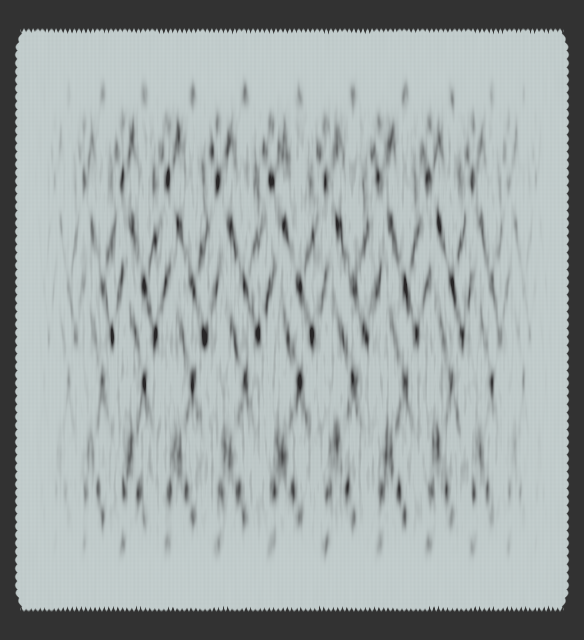
This pattern is drawn by a Shadertoy shader. Its source:

```glsl
// A pale ribbed cloth panel on charcoal, marked with a lattice of dark tilted flecks.
// Columns repeat at equal angles around a cylinder, so they narrow toward both sides;
// each fleck is split into bristly vertical threads by stretched gradient noise.

#define CLOTH vec3(0.757, 0.799, 0.798)
#define INK vec3(0.125, 0.115, 0.12)
#define BACKDROP vec3(0.196)
#define RADIUS 0.456        // cylinder radius, in canvas widths
#define REPEAT_ANGLE 0.205  // radians between columns
#define FLECK_WIDTH 0.043   // in repeats
#define KNOT_LENGTH 0.0125  // in canvas heights
#define STRAND_LENGTH 0.025
#define RIBS 150.0
#define SCALLOPS 76.0
#define WEAR 0.8
#define BRISTLE 0.022       // ragged thread offset, in canvas heights

const float PI = 3.14159265;

// x: column phase, y: depth from top, z: tilt, w: strength
const vec4 KNOTS[12] = vec4[12](
    vec4(0.35, 0.525, 0.0, 1.10), vec4(0.12, 0.447, 0.8, 0.74),
    vec4(0.12, 0.594, -0.5, 0.74), vec4(0.61, 0.283, 0.0, 0.85),
    vec4(0.85, 0.352, 1.0, 0.60), vec4(0.66, 0.768, 0.0, 0.58),
    vec4(0.00, 0.768, 0.0, 0.70), vec4(0.49, 0.238, 0.5, 0.48),
    vec4(0.12, 0.150, 0.0, 0.30), vec4(0.61, 0.193, 0.0, 0.30),
    vec4(0.12, 0.807, 0.0, 0.36), vec4(0.62, 0.850, -1.5, 0.28));

const vec4 STRANDS[12] = vec4[12](
    vec4(0.345, 0.378, -2.7, 0.54), vec4(0.90, 0.375, 2.8, 0.38),
    vec4(0.57, 0.450, -2.4, 0.50), vec4(0.20, 0.475, 2.7, 0.36),
    vec4(0.92, 0.525, 2.4, 0.46), vec4(0.79, 0.233, -2.0, 0.42),
    vec4(0.88, 0.228, 1.5, 0.26), vec4(0.83, 0.708, 0.3, 0.42),
    vec4(0.73, 0.706, -0.3, 0.34), vec4(0.03, 0.640, -2.4, 0.24),
    vec4(0.21, 0.640, 2.4, 0.24), vec4(0.33, 0.280, 0.6, 0.30));

float hash(vec2 p) {
    p = fract(p * vec2(0.1031, 0.1137));
    p += dot(p, p.yx + 33.33);
    return fract((p.x + p.y) * p.x * 17.0);
}

vec2 gradientAt(vec2 cell) {
    float a = 2.0 * PI * hash(cell + 200.0);
    return vec2(cos(a), sin(a));
}

float gradientNoise(vec2 p) {
    vec2 i = floor(p), f = p - i;
    vec2 w = f * f * f * (f * (f * 6.0 - 15.0) + 10.0);
    vec2 e = vec2(1.0, 0.0);
    float low = mix(dot(gradientAt(i), f), dot(gradientAt(i + e), f - e), w.x);
    float high = mix(dot(gradientAt(i + e.yx), f - e.yx),
                     dot(gradientAt(i + 1.0), f - 1.0), w.x);
    return mix(low, high, w.y);
}

// One soft tilted fleck, repeated across the columns
float fleck(float column, float depth, vec4 mark, float size) {
    float dy = depth - mark.y;
    float dx = column - mark.x - mark.z * dy;
    float cell = round(dx);
    vec2 q = vec2((dx - cell) / FLECK_WIDTH, dy / size);
    float variation = 0.88 + 0.24 * hash(vec2(cell + 40.0, mark.y * 97.0));
    return mark.w * variation * exp(-0.5 * dot(q, q));
}

// Coverage of the panel: scalloped sides, frayed top and bottom, clipped corners
float panelMask(vec2 p, vec2 pixel) {
    vec2 a = abs(p);
    float halfWidth = 0.4705 + 0.0035 * abs(sin(PI * SCALLOPS * p.y));
    halfWidth -= 0.009 * smoothstep(0.42, 0.455, a.y);
    float tooth = p.x * RIBS * 0.85;
    float fray = 0.002 + 0.005 * hash(vec2(floor(tooth) + 150.0, step(0.0, p.y) * 9.0));
    float halfHeight = 0.4555 - fray * pow(abs(cos(PI * tooth)), 3.0);
    float side = smoothstep(-pixel.x, pixel.x, halfWidth - a.x);
    float ends = smoothstep(-pixel.y, 0.002 + pixel.y, halfHeight - a.y);
    return side * ends;
}

void mainImage(out vec4 fragColor, in vec2 fragCoord) {
    vec2 pixel = 1.0 / iResolution.xy;
    vec2 p = fragCoord * pixel - 0.5;
    float depth = 0.5 - p.y;

    // Cylinder projection and fade toward its outline
    float across = clamp((p.x - 0.0014) / RADIUS, -0.999, 0.999);
    float column = asin(across) / REPEAT_ANGLE;
    float fade = 1.0 - smoothstep(0.58, 1.0, abs(across));
    float band = smoothstep(0.12, 0.26, depth) * (1.0 - smoothstep(0.74, 0.89, depth));

    // Vertical threads shift and wear the flecks
    float streak = gradientNoise(vec2(p.x * 150.0, p.y * 15.0));
    float fine = gradientNoise(vec2(p.x * 190.0, p.y * 45.0) + 31.0);
    float bristle = BRISTLE * gradientNoise(vec2(p.x * RIBS, p.y * 7.0) + 77.0);
    float worn = clamp(1.0 + WEAR * (streak + 0.7 * fine), 0.3, 1.5);

    float ink = band * (0.02 + 0.27 * max(streak + 0.3 * fine, 0.0));
    for (int i = 0; i < 12; i++) {
        ink += worn * fleck(column, depth + 0.4 * bristle, KNOTS[i], KNOT_LENGTH);
        ink += worn * fleck(column, depth + bristle, STRANDS[i], STRAND_LENGTH);
    }
    ink = clamp(fade * ink, 0.0, 0.95);

    // Ribbed cloth
    float weave = 0.007 * cos(2.0 * PI * RIBS * p.x) + 0.003 * cos(2.0 * PI * 150.0 * p.y);
    vec3 cloth = CLOTH + weave + 0.008 * streak;
    vec3 color = mix(BACKDROP, mix(cloth, INK, ink), panelMask(p, pixel));
    fragColor = vec4(color, 1.0);
}
```
